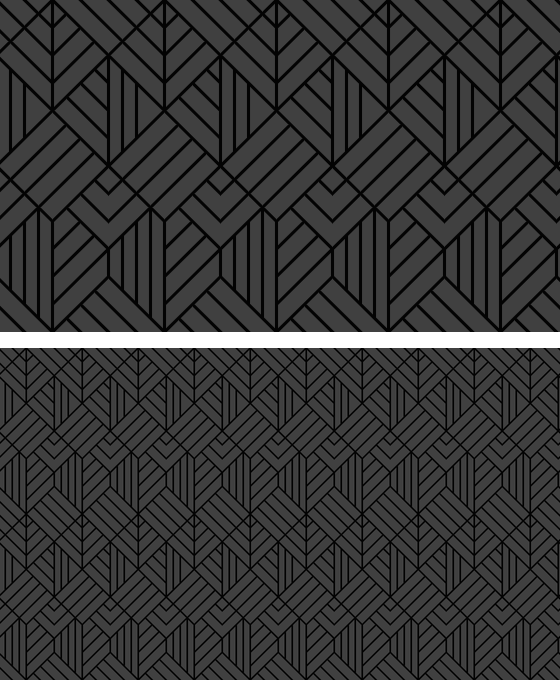
Top: one tile. Bottom: repeated 2 by 2.
This pattern is drawn by a Shadertoy shader. Its source:

```glsl
const float REPEATS_X = 5.0;
const float ROWS = 6.0;             // rows of diamonds down the canvas
const float SHIFT_X = 0.9375;       // first column, in half repeats
const float LINE_HALF = 0.0275;     // half line width, in half repeats
const float DIAGONAL_GAP = 0.5;
const float UPRIGHT_GAP = 0.25;
const vec3 FILL = vec3(0.25);
const vec3 INK = vec3(0.01);

const float INV_SQRT2 = 0.70710678;

// Distance to the nearest multiple of gap
float stripes(float t, float gap) {
    return abs(t - gap * round(t / gap));
}

float slanted(float t) {
    return stripes(t, DIAGONAL_GAP) * INV_SQRT2;
}

float upright(float x) {
    return stripes(x, UPRIGHT_GAP);
}

// Distance to the lines inside one diamond, |x| + |y| < 1, y pointing down
float motif(int row, vec2 c) {
    float rising = c.x + c.y;
    float falling = c.y - c.x;
    float chevron = c.y + abs(c.x);
    float spine = abs(c.x);
    bool left = c.x < 0.0;

    if (row == 0) return slanted(falling);
    if (row == 1) return min(spine, slanted(chevron));
    if (row == 2) {
        float pair = abs(c.x - clamp(round(c.x / UPRIGHT_GAP), 0.0, 2.0) * UPRIGHT_GAP);
        return min(spine, left ? slanted(falling) : pair);
    }
    if (row == 3) return slanted(rising);
    if (row == 4) {
        if (chevron < 0.5) return slanted(chevron);
        float below = min(spine, left ? slanted(rising) : upright(c.x));
        return min(below, (chevron - 0.5) * INV_SQRT2);
    }
    return min(spine, left ? upright(c.x) : slanted(rising));
}

// Distance to the diamond outline; rows 4 and 5 merge across their shared edges
float outline(int row, vec2 c) {
    float top = 1.0 + c.y - abs(c.x);
    float bottom = 1.0 - c.y - abs(c.x);
    float edge = row == 4 ? top : row == 5 ? bottom : min(top, bottom);
    return edge * INV_SQRT2;
}

void mainImage(out vec4 fragColor, in vec2 fragCoord) {
    vec2 uv = fragCoord / iResolution.xy;
    vec2 p = vec2(uv.x * 2.0 * REPEATS_X - SHIFT_X, (1.0 - uv.y) * ROWS);

    // Diagonal lattice of diamonds
    vec2 cell = floor(vec2(p.x + p.y, p.y - p.x) * 0.5);
    vec2 center = vec2(cell.x - cell.y, cell.x + cell.y + 1.0);
    int row = int(mod(center.y + 0.5, ROWS));
    vec2 local = p - center;

    float d = min(outline(row, local), motif(row, local));
    float pixel = 2.0 * REPEATS_X / iResolution.x;
    float ink = clamp((LINE_HALF - d) / pixel + 0.5, 0.0, 1.0);
    fragColor = vec4(mix(FILL, INK, ink), 1.0);
}
```
